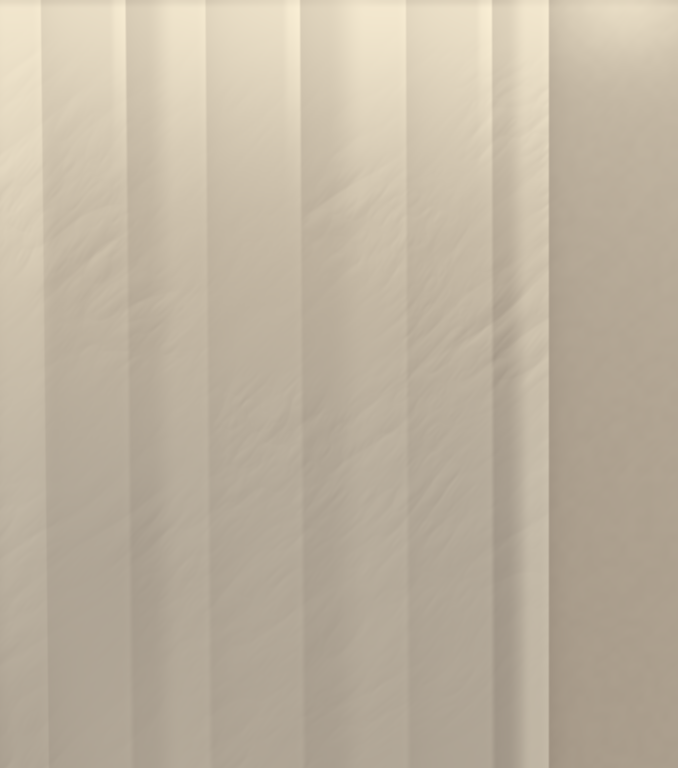
Write a Shadertoy shader that draws this texture.

```glsl
float hash(vec2 p) {
    vec3 q = fract(vec3(p.xyx) * 0.1031);
    q += dot(q, q.yzx + 33.33);
    return fract((q.x + q.y) * q.z);
}

float noise(vec2 p) {
    vec2 cell = floor(p), f = fract(p);
    f = f * f * (3.0 - 2.0 * f);
    return mix(mix(hash(cell), hash(cell + vec2(1, 0)), f.x),
               mix(hash(cell + vec2(0, 1)), hash(cell + vec2(1, 1)), f.x), f.y);
}

// Height of the crumpled cloth: ridges rising to the right, bent by a slow warp
float crumple(vec2 p) {
    p += 0.03 * vec2(noise(p * 8.0), noise(p * 8.0 + 40.0));
    float height = 0.0, amp = 0.5, scale = 1.0;
    for (int i = 0; i < 4; i++) {
        float angle = 0.75 + 0.35 * (hash(vec2(i, 8)) - 0.5);
        vec2 along = vec2(cos(angle), sin(angle));
        vec2 slant = vec2(dot(p, along), dot(p, vec2(-along.y, along.x)));
        float n = noise(slant * vec2(10.0, 24.0) * scale + 17.0 * float(i));
        height += amp * (1.0 - abs(2.0 * n - 1.0));
        scale *= 1.8;
        amp *= 0.5;
    }
    return height;
}

// Unevenly spaced pleat edges, the left ones leaning slightly
float pleatEdge(float i, float drop) {
    return 0.065 + 0.1275 * i + 0.007 * i * sin((i - 3.1) * 1.257)
         + 0.012 * (drop - 0.4) * (1.0 - i / 6.0);
}

// Light on one pleat: a raised strip on even pleats, a soft swell on odd ones
float pleatShade(float i, float x, float left, float right, float drop) {
    float t = (x - left) / (right - left);
    float shadow = -0.10 * exp(-max(x - left, 0.0) / 0.025);
    float strip = smoothstep(0.25, 0.62, t) * 0.24 - 0.12;
    float swell = 0.06 * t - 0.02
                + 0.14 * smoothstep(0.8, 0.9, t) * exp(-pow(drop / 0.2, 2.0));
    float rim = 0.05 * smoothstep(0.014, 0.0, right - x);
    return (mod(i, 2.0) < 0.5 ? strip : swell) + shadow + rim;
}

void mainImage(out vec4 fragColor, in vec2 fragCoord) {
    vec2 uv = fragCoord / iResolution.xy;
    vec2 p = fragCoord / iResolution.y;
    float drop = 1.0 - uv.y;
    float soft = max(0.002, 1.0 / iResolution.x);

    // Lamp light fading down the cloth
    float cloth = 0.14 + 0.08 * (1.0 - drop) + 0.76 * exp(-pow(drop / 0.3, 1.4));
    cloth += 0.16 * smoothstep(0.085, 0.05, uv.x) * smoothstep(1.0, 0.3, drop)
           * smoothstep(0.0, 0.3, drop);

    // Pleats: inner ones fade and blur on the way down, outer ones stay crisp
    for (int n = 0; n < 7; n++) {
        float i = float(n);
        float left = pleatEdge(i - 1.0, drop), right = pleatEdge(i, drop);
        float blurLeft = soft + (n > 1 ? 0.004 * drop : 0.0);
        float blurRight = soft + (n > 0 && n < 6 ? 0.004 * drop : 0.0);
        float inside = smoothstep(left - blurLeft, left + blurLeft, uv.x)
                     - smoothstep(right - blurRight, right + blurRight, uv.x);
        float fade = n == 6 ? 1.0 : mix(1.0, 0.48, smoothstep(0.05, 0.4, drop));
        cloth += inside * fade * pleatShade(i, uv.x, left, right, drop);
    }
    cloth += 0.14 * smoothstep(0.765, 0.785, uv.x) * smoothstep(0.2, 0.7, drop);

    // Sparse creases lit from the upper left, with slow tonal patches
    float relief = crumple(p + vec2(-0.0025, 0.003)) - crumple(p);
    float creased = smoothstep(0.02, 0.16, drop) * (1.0 - 0.65 * smoothstep(0.45, 0.9, drop));
    float patches = smoothstep(0.25, 0.75, noise(p * vec2(9.0, 7.0) + 5.0));
    cloth += relief * creased * (0.12 + 0.45 * patches);
    cloth += 0.07 * (noise(p * vec2(6.0, 4.0)) - 0.5);

    // Plain wall with a lamp glow at the top
    float wallEdge = pleatEdge(6.0, drop);
    vec2 lamp = vec2(uv.x - 0.92, drop) / vec2(0.11, 0.08);
    float wall = 0.03 + 0.56 * exp(-drop * 2.8) + 0.38 * exp(-dot(lamp, lamp));
    wall += 0.25 * (uv.x - 0.9) - 0.14 * exp(-max(uv.x - wallEdge, 0.0) / 0.018);
    wall += 0.035 * (noise(p * 90.0) - 0.5) + 0.06 * relief;

    float onWall = smoothstep(wallEdge - soft, wallEdge + soft, uv.x);
    float light = mix(cloth, wall, onWall);
    light -= 0.2 * smoothstep(0.012, 0.0, drop) * (0.3 + 0.7 * noise(vec2(uv.x * 14.0, 2.0)));

    vec3 shadeColor = vec3(0.645, 0.595, 0.53), lampColor = vec3(0.92, 0.875, 0.78);
    vec3 color = mix(shadeColor, lampColor, light);
    color += vec3(-0.004, 0.004, 0.012) * smoothstep(0.3, 0.7, drop) * (1.0 - onWall);
    fragColor = vec4(color, 1.0);
}
```
